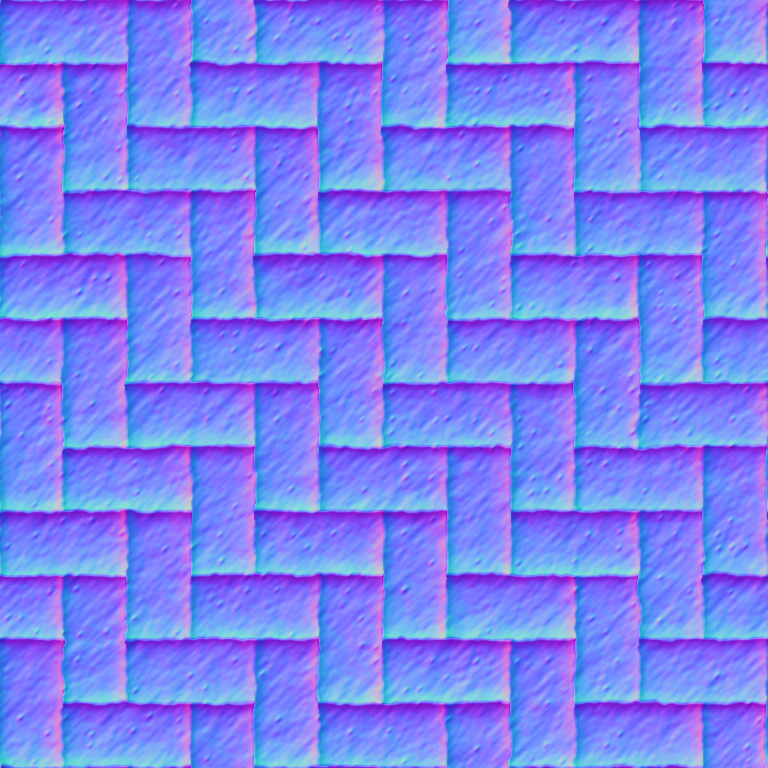
This texture map is drawn by a three.js fragment shader. Its source:

```glsl
varying vec2 vUv;

#define CELLS 12.0          // brick widths across the canvas
#define SEAM_SOFT 0.045     // softening at each joint, in cells
#define WOBBLE 0.05         // waviness of the joints, in cells
#define GRAIN 0.0021        // height of the diagonal streaks
#define PIT_DEPTH 0.0017
#define PIT_GRID 54.0
#define PIT_SHARE 0.12      // share of grid squares holding a pit
#define BRICK_TILT 0.07     // random lean of each brick
#define BASE_TILT vec2(-0.04, 0.03)

float hash(vec2 p) {
  vec3 q = fract(p.xyx * 0.1031);
  q += dot(q, q.yzx + 33.33);
  return fract((q.x + q.y) * q.z);
}

// Value noise that wraps after the given whole period
float noise(vec2 p, vec2 period) {
  vec2 i = floor(p), f = p - i;
  f = f * f * f * (f * (f * 6.0 - 15.0) + 10.0);
  vec2 a = mod(i, period), b = mod(i + 1.0, period);
  return mix(mix(hash(a), hash(vec2(b.x, a.y)), f.x),
             mix(hash(vec2(a.x, b.y)), hash(b), f.x), f.y);
}

float tiledNoise(vec2 uv, float frequency) {
  return noise(uv * frequency, vec2(frequency));
}

// Small elongated dents scattered one per grid square
float pits(vec2 uv) {
  vec2 g = uv * PIT_GRID;
  vec2 cell = floor(g), id = mod(cell, PIT_GRID);
  vec2 centre = 0.35 + 0.3 * vec2(hash(id + 71.0), hash(id + 137.0));
  vec2 f = g - cell - centre;
  vec2 d = vec2(f.x - f.y, 0.6 * (f.x + f.y));
  return exp(-22.0 * dot(d, d)) * step(hash(id + 11.0), PIT_SHARE);
}

// Height of the rough brick face
float relief(vec2 uv) {
  vec2 diagonal = vec2(uv.x - uv.y, uv.x + uv.y);
  vec2 coarse = vec2(58.0, 24.0), fine = vec2(112.0, 50.0);
  float streaks = noise(diagonal * coarse, coarse)
                + 0.55 * noise(diagonal * fine, fine);
  float lumps = 1.1 * tiledNoise(uv, 34.0) + 0.3 * tiledNoise(uv, 150.0);
  return GRAIN * (streaks + lumps) - PIT_DEPTH * pits(uv);
}

vec2 reliefSlope(vec2 uv) {
  vec2 e = vec2(0.001, 0.0);
  vec2 rise = vec2(relief(uv + e.xy) - relief(uv - e.xy),
                   relief(uv + e.yx) - relief(uv - e.yx));
  return rise / (2.0 * e.x) * vec2(-1.0, 1.0);
}

// Slope falling off from a brick side, smoothed to zero at the joint
float side(float d, float width) {
  return smoothstep(0.0, SEAM_SOFT, d) * exp(-d / width);
}

void main() {
  // Wavy joints
  vec2 wave = vec2(tiledNoise(vUv, 30.0), tiledNoise(vUv.yx, 31.0)) - 0.5;
  vec2 nick = vec2(tiledNoise(vUv, 110.0), tiledNoise(vUv.yx, 111.0)) - 0.5;
  vec2 p = vUv * CELLS + vec2(0.02, -0.02) + WOBBLE * (wave + 0.7 * nick);

  // Herringbone: phases 0,1 are a lying brick, 2,3 a standing one
  vec2 cell = floor(p);
  float phase = mod(cell.x - cell.y - 1.0, 4.0);
  bool lying = phase < 1.5;
  vec2 size = lying ? vec2(2.0, 1.0) : vec2(1.0, 2.0);
  vec2 origin = cell;
  if (phase > 0.5 && phase < 1.5) origin.x -= 1.0;
  if (phase > 1.5 && phase < 2.5) origin.y -= 1.0;
  vec2 id = mod(origin, CELLS);
  vec2 low = p - origin, high = size - low;

  // Rounded sides, ragged along their length
  float ragged = 0.55 + 0.9 * tiledNoise(vUv, 62.0);
  float worn = 0.8 + 0.4 * hash(id + 29.0);
  vec2 slope = BASE_TILT;
  slope.x += ragged * worn * side(high.x, 0.1) + 0.12 * side(high.x, 0.3);
  slope.x -= 1.6 * side(low.x, 0.065) + 0.12 * side(low.x, 0.3);
  slope.y += mix(1.0, ragged, 0.4) * worn * side(low.y, 0.19);
  slope.y -= 1.7 * side(high.y, 0.075) + 0.5 * worn * side(high.y, 0.22);

  // Lean of the brick and roughness of its face
  slope += BRICK_TILT * (vec2(hash(id + 5.0), hash(id + 47.0)) - 0.5);
  slope += reliefSlope(vUv);

  vec3 normal = normalize(vec3(slope, 1.0));
  gl_FragColor = vec4(normal * 0.5 + 0.5, 1.0);
}
```
